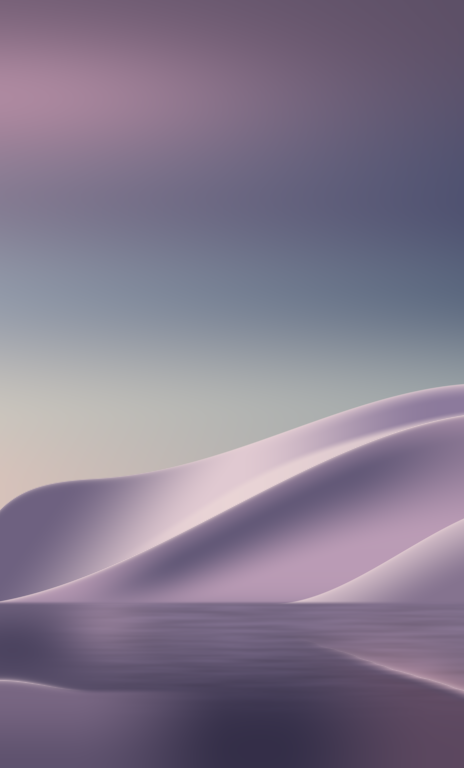
Reproduce this background procedurally as a WebGL 1 fragment shader.

```glsl
precision highp float;
// Smooth lilac dunes under a dusk sky, mirrored in rippled water.

#define SHORE 0.215
#define RIM_WIDTH 0.0028
#define RIPPLE_FREQ vec2(5.0, 125.0)
#define RIPPLE_SHIFT 0.004
#define RIPPLE_LIGHT 0.11
#define SHADOW vec3(0.39, 0.35, 0.47)
#define LILAC vec3(0.73, 0.61, 0.71)
#define BLUSH vec3(0.88, 0.79, 0.82)
#define CREAM vec3(0.92, 0.84, 0.84)
#define DEEP vec3(0.19, 0.17, 0.27)
#define ROSE vec3(0.73, 0.57, 0.64)

uniform vec2 u_resolution;

vec2 gradient(vec2 cell) {
  float a = 6.2832 * fract(sin(dot(cell, vec2(127.1, 311.7))) * 4375.85);
  return vec2(cos(a), sin(a));
}

float gradientNoise(vec2 p) {
  vec2 i = floor(p), f = fract(p);
  vec2 u = f * f * f * (f * (f * 6.0 - 15.0) + 10.0);
  vec2 e = vec2(1.0, 0.0);
  float low = mix(dot(gradient(i), f), dot(gradient(i + e.xy), f - e.xy), u.x);
  float high = mix(dot(gradient(i + e.yx), f - e.yx),
                   dot(gradient(i + e.xx), f - e.xx), u.x);
  return mix(low, high, u.y);
}

// Soft elliptical glow
float glow(vec2 p, vec2 center, vec2 radius) {
  vec2 q = (p - center) / radius;
  return exp(-dot(q, q));
}

float rim(float d) { return exp(-abs(d) / RIM_WIDTH); }

// Coverage of the area below a ridge
float below(float d) {
  float px = 1.0 / u_resolution.y;
  return smoothstep(-px, px, d);
}

// Ridge heights
float backRidge(float x) {
  return 0.336 + 0.043 * (1.0 - exp(-x / 0.07)) + 0.122 * smoothstep(0.2, 1.05, x);
}
float midRidge(float x) { return 0.21 + 0.254 * smoothstep(-0.12, 1.1, x); }
float nearRidge(float x) { return 0.213 + 0.135 * smoothstep(0.58, 1.15, x); }

vec3 skyColor(vec2 p) {
  vec3 left = mix(vec3(0.84, 0.76, 0.73), vec3(0.79, 0.77, 0.74), smoothstep(0.36, 0.48, p.y));
  left = mix(left, vec3(0.57, 0.60, 0.66), smoothstep(0.45, 0.63, p.y));
  left = mix(left, vec3(0.50, 0.47, 0.56), smoothstep(0.6, 0.76, p.y));
  left = mix(left, vec3(0.44, 0.36, 0.45), smoothstep(0.76, 0.95, p.y));
  vec3 right = mix(vec3(0.62, 0.65, 0.66), vec3(0.36, 0.41, 0.50), smoothstep(0.46, 0.63, p.y));
  right = mix(right, vec3(0.31, 0.32, 0.44), smoothstep(0.6, 0.74, p.y));
  right = mix(right, vec3(0.36, 0.31, 0.40), smoothstep(0.74, 0.98, p.y));
  vec3 sky = mix(left, right, p.x);
  return mix(sky, vec3(0.70, 0.55, 0.64), 0.92 * glow(p, vec2(-0.05, 0.875), vec2(0.6, 0.09)));
}

vec3 backDune(vec2 p, float d) {
  float leftShade = 1.0 - smoothstep(0.06, 0.4, p.x - 1.2 * (p.y - 0.3));
  float rightShade = smoothstep(0.5, 0.95, p.x) * smoothstep(-0.015, 0.02, d);
  vec3 c = mix(BLUSH, vec3(0.43, 0.38, 0.50), leftShade);
  c = mix(c, vec3(0.55, 0.48, 0.61), rightShade);
  // Bright fold lying along the middle ridge
  float fold = midRidge(p.x) + 0.022 * exp(-pow((p.x - 0.55) / 0.25, 2.0));
  float lit = smoothstep(-0.006, 0.006, fold - p.y) * smoothstep(0.2, 0.5, p.x);
  c = mix(c, CREAM, 0.8 * lit);
  return mix(c, CREAM, 0.6 * rim(d));
}

vec3 midDune(vec2 p, float d) {
  float core = mix(0.6, 1.0, smoothstep(0.0, 0.035, d));
  core *= 1.0 - smoothstep(0.035, 0.065 + 0.09 * p.x, d);
  core *= smoothstep(0.08, 0.4, p.x) * (1.0 - 0.45 * smoothstep(0.75, 1.05, p.x));
  vec3 c = mix(LILAC, SHADOW, core);
  c = mix(c, vec3(0.58, 0.50, 0.61), 0.6 * exp(-(p.y - SHORE) / 0.012));
  return mix(c, CREAM, 0.85 * rim(d));
}

vec3 nearDune(vec2 p, float d) {
  vec3 c = mix(BLUSH, vec3(0.52, 0.45, 0.56), smoothstep(-0.03, 0.085, d));
  return mix(c, CREAM, 0.6 * rim(d));
}

vec3 waterColor(vec2 p) {
  float wave = gradientNoise(p * RIPPLE_FREQ) + 0.5 * gradientNoise(p * RIPPLE_FREQ * 1.9 + 7.0);
  wave *= smoothstep(0.05, 0.15, p.y) * smoothstep(0.02, 0.4, p.x);
  vec2 q = p + vec2(0.0, RIPPLE_SHIFT * wave);
  vec3 c = mix(vec3(0.27, 0.24, 0.34), vec3(0.48, 0.42, 0.53), smoothstep(0.02, 0.2, q.y));
  c = mix(c, vec3(0.28, 0.25, 0.36), 0.9 * glow(q, vec2(0.03, 0.155), vec2(0.2, 0.055)));
  c = mix(c, vec3(0.64, 0.54, 0.64), 0.6 * glow(q, vec2(0.23, 0.19), vec2(0.09, 0.045)));
  c = mix(c, DEEP, 0.85 * glow(q, vec2(0.56, 0.025), vec2(0.28, 0.1)));
  // Mirrored crest on the left
  float leftD = 0.114 - 0.014 * smoothstep(0.0, 0.2, q.x) - q.y;
  vec3 shallows = mix(vec3(0.37, 0.32, 0.43), vec3(0.47, 0.40, 0.51), smoothstep(0.0, 0.1, q.y));
  c = mix(c, shallows, smoothstep(-0.004, 0.004, leftD) * (1.0 - smoothstep(0.15, 0.5, q.x)));
  c = mix(c, BLUSH, 0.7 * rim(leftD) * (1.0 - smoothstep(0.02, 0.22, q.x)));
  // Mirrored crest on the right
  float rightD = q.y - 0.167 + 0.19 * (q.x - 0.65);
  float rightFade = smoothstep(0.6, 0.95, q.x);
  c = mix(c, vec3(0.40, 0.30, 0.39), 0.7 * rightFade * (1.0 - smoothstep(-0.02, 0.0, rightD)));
  c = mix(c, ROSE, 0.8 * rightFade * smoothstep(-0.012, 0.004, rightD) * exp(-max(rightD, 0.0) / 0.035));
  c = mix(c, BLUSH, 0.5 * rim(rightD) * rightFade);
  return c * (1.0 + RIPPLE_LIGHT * wave);
}

void main() {
  vec2 p = gl_FragCoord.xy / u_resolution;
  float backD = backRidge(p.x) - p.y;
  float midD = midRidge(p.x) - p.y;
  float nearD = nearRidge(p.x) - p.y;
  vec3 color = skyColor(p);
  color = mix(color, backDune(p, backD), below(backD));
  color = mix(color, midDune(p, midD), below(midD));
  color = mix(color, nearDune(p, nearD), below(nearD));
  color = mix(color, waterColor(p), smoothstep(-0.003, 0.003, SHORE - p.y));
  gl_FragColor = vec4(color, 1.0);
}
```
